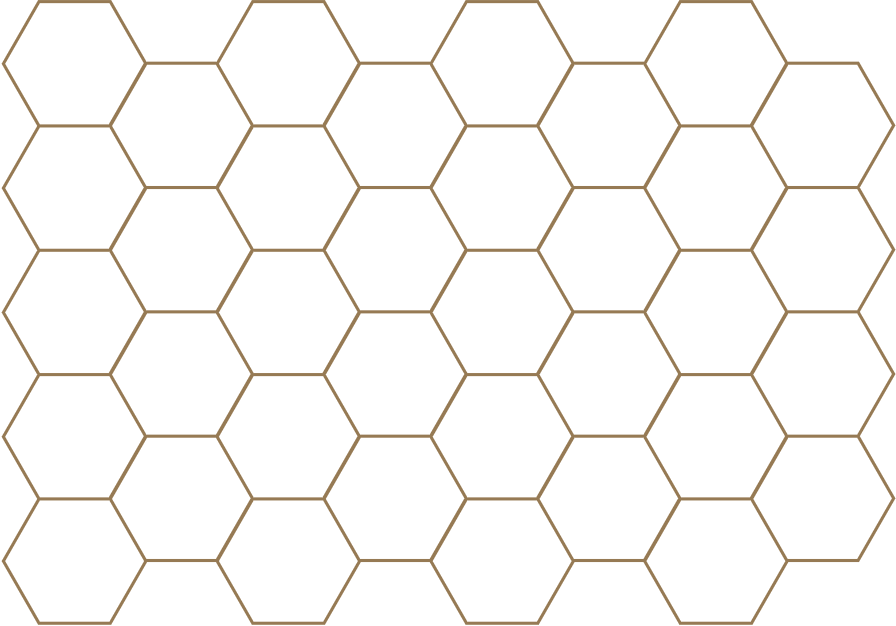
Give the GLSL for this pattern, as a Shadertoy shader.

```glsl
// Honeycomb of thin brown hexagon outlines on white: eight staggered columns,
// alternately five and four cells tall. Each cell is a distance function,
// and the nearest outline over all cells is inked with a smoothed edge.

const float ROOT3 = 1.7320508;

// Signed distance to a flat-topped hexagon of circumradius 1, with sharp corners
float hexagon(vec2 p) {
    p = abs(p);
    return max(p.y, dot(p, vec2(0.5 * ROOT3, 0.5))) - 0.5 * ROOT3;
}

// Distance to the nearest cell outline
float honeycomb(vec2 p) {
    float nearest = 1e3;
    for (int column = 0; column < 8; column++) {
        int odd = column & 1;
        for (int row = 0; row < 5 - odd; row++) {
            vec2 center = vec2(1.5 * (float(column) - 3.5),
                               ROOT3 * (float(row) - 2.0 + 0.5 * float(odd)));
            // Odd columns sit slightly off, thickening some shared sides
            center += float(odd) * vec2(-0.005, 0.008);
            nearest = min(nearest, abs(hexagon(p - center)));
        }
    }
    return nearest;
}

void mainImage(out vec4 fragColor, in vec2 fragCoord) {
    // One unit is a hexagon side; the comb nearly fills the canvas
    vec2 canvas = vec2(12.575, 8.721);
    vec2 p = (fragCoord / iResolution.xy - 0.5) * canvas - vec2(0.01, 0.008);

    // Line coverage, softened over one pixel
    float pixel = canvas.x / iResolution.x;
    float ink = clamp(0.5 + (0.0215 - honeycomb(p)) / pixel, 0.0, 1.0);

    fragColor = vec4(mix(vec3(1.0), vec3(0.59, 0.48, 0.33), ink), 1.0);
}
```
